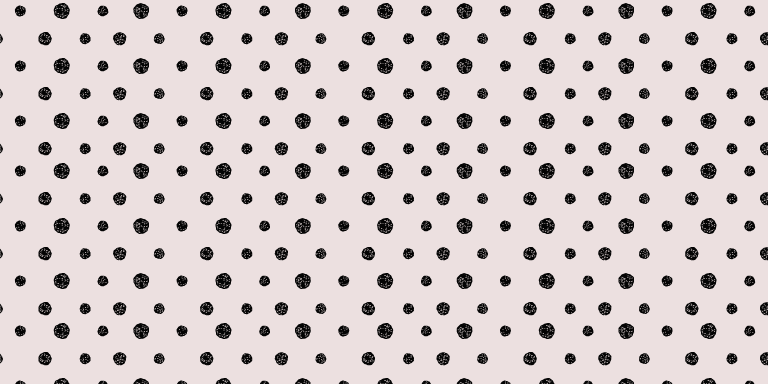
This pattern is drawn by a Shadertoy shader. Its source:

```glsl
// Rows of hand-inked dots in three sizes on pale pink paper.
// Eight dots form a motif that repeats across and down; each dot is a wobbly
// disc scratched with short paper-coloured strokes, antialiased by supersampling.

const float CANVAS_HEIGHT = 384.0;           // design units from top to bottom
const vec2  TILE = vec2(161.7, 160.0);       // repeat of the full motif
const int   ROW_PAIRS = 3;                   // pairs of rows in one tile
const float ROW_STEP = 55.0;                 // from one row pair to the next
const float FIRST_ROW = 11.0;
const float ROW_OFFSET = 27.7;               // from upper to lower row of a pair

const vec3  PAPER = vec3(0.927, 0.880, 0.880);
const vec3  INK = vec3(0.015);

const float WOBBLE = 0.045;                  // outline roughness, share of radius
const float RIM = 0.86;                      // scratches stay inside this share
const vec2  SCRATCH_CELL = vec2(2.4, 1.5);
const float SCRATCH_WIDTH = 0.33;            // half the stroke thickness
const float SCRATCH_DENSITY = 0.66;
const int   SAMPLES = 4;                     // subsamples per axis

// Centre x and radius: four dots of the upper row, then four of the lower row.
const vec2 DOTS[8] = vec2[8](
    vec2(20.3, 5.4), vec2(61.8, 7.9), vec2(102.9, 5.3), vec2(141.2, 7.8),
    vec2(45.0, 6.6), vec2(85.1, 5.4), vec2(119.8, 6.5), vec2(159.2, 5.3));

float hash(vec2 p)
{
    return fract(sin(dot(p, vec2(127.1, 311.7))) * 43758.5453);
}

// Offset from the nearest dot (xy), its radius (z) and its seed (w).
vec4 nearestDot(vec2 p)
{
    vec4 nearest = vec4(0.0);
    float best = 1e5;
    for (int i = 0; i < 8; i++) {
        float lowerRow = float(i / 4);
        for (int row = 0; row < ROW_PAIRS; row++) {
            float y = FIRST_ROW + lowerRow * ROW_OFFSET + float(row) * ROW_STEP;
            vec2 d = p - vec2(DOTS[i].x, y);
            d -= TILE * floor(d / TILE + 0.5);
            float gap = length(d) - DOTS[i].y;
            if (gap < best) {
                best = gap;
                nearest = vec4(d, DOTS[i].y, float(i) + 1.0);
            }
        }
    }
    return nearest;
}

// Signed distance to the uneven outline.
float outline(vec2 p, float radius, float seed)
{
    float a = atan(p.y, p.x);
    float bumps = 0.6 * sin(3.0 * a + seed * 2.3)
                + 0.5 * sin(5.0 * a + seed * 4.1)
                + 0.4 * sin(11.0 * a + seed * 1.7);
    return length(p) - radius * (1.0 + WOBBLE * bumps);
}

// Short strokes in a tilted, bent grid; longer in the larger dots.
float scratch(vec2 p, float radius, float seed)
{
    float tilt = mix(-0.7, 0.5, hash(vec2(seed, 3.0)));
    float c = cos(tilt), s = sin(tilt);
    vec2 q = mat2(c, s, -s, c) * p;
    q.y += 0.035 * q.x * q.x;
    q.x += 1.2 * hash(vec2(floor(q.y / SCRATCH_CELL.y), seed));

    vec2 id = floor(q / SCRATCH_CELL);
    vec2 key = id + seed * 17.0;
    vec2 jitter = vec2(hash(key + 1.3), hash(key + 5.9)) - 0.5;
    vec2 f = q - (id + 0.5) * SCRATCH_CELL - jitter * vec2(0.6, 0.5);
    float halfLength = mix(0.15, 0.75, hash(key + 8.2)) * smoothstep(3.5, 7.0, radius);
    f.x -= clamp(f.x, -halfLength, halfLength);
    float present = step(hash(key), SCRATCH_DENSITY);
    return present * step(length(f), SCRATCH_WIDTH);
}

float ink(vec2 p, float radius, float seed)
{
    float d = outline(p, radius, seed);
    float inside = step(d, 0.0);
    float core = step(d, -radius * (1.0 - RIM));
    return inside * (1.0 - core * scratch(p, radius, seed));
}

void mainImage(out vec4 fragColor, in vec2 fragCoord)
{
    float unit = CANVAS_HEIGHT / iResolution.y;
    vec2 p = vec2(fragCoord.x, iResolution.y - fragCoord.y) * unit;
    vec4 dotInfo = nearestDot(p);

    // Average the ink over the pixel, only near a dot.
    float coverage = 0.0;
    if (length(dotInfo.xy) < dotInfo.z * 1.1 + unit) {
        for (int j = 0; j < SAMPLES; j++)
        for (int i = 0; i < SAMPLES; i++) {
            vec2 shift = (vec2(i, j) + 0.5) / float(SAMPLES) - 0.5;
            coverage += ink(dotInfo.xy + shift * unit, dotInfo.z, dotInfo.w);
        }
        coverage /= float(SAMPLES * SAMPLES);
    }
    fragColor = vec4(mix(PAPER, INK, coverage), 1.0);
}
```
